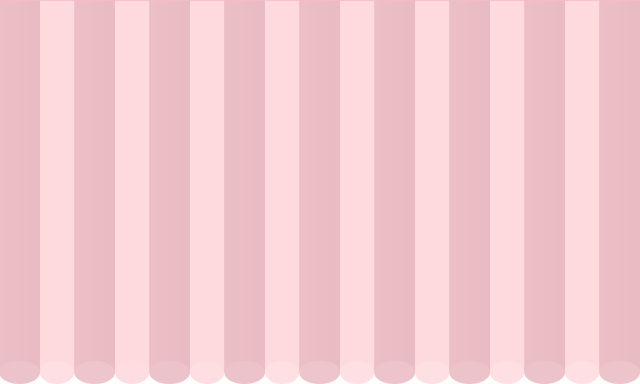
Reproduce this pattern procedurally as a Shadertoy shader.

```glsl
// Striped pink awning with a scalloped, softly tinted hem.
#define PERIOD 0.11719
#define FIRST_CENTRE 0.0306
#define DARK_HALF 0.0319
#define LIGHT_HALF 0.0267
#define HEM 0.0182
#define TOP_LINE 0.0016
#define ROSE vec3(0.919, 0.742, 0.770)
#define BLUSH vec3(0.996, 0.855, 0.868)
#define PAPER vec3(1.0, 0.995, 0.995)
#define TRIM vec3(0.970, 0.735, 0.775)
#define SHADE 0.007

float hash(float n) {
    return fract(sin(n * 127.1) * 43758.5453);
}

// Coverage of the region where the distance is negative.
float cover(float d, float px) {
    return clamp(0.5 - d / px, 0.0, 1.0);
}

// Approximate signed distance to an ellipse.
float ellipse(vec2 p, vec2 radii) {
    float k = length(p / radii);
    return k * (k - 1.0) / max(length(p / (radii * radii)), 1e-4);
}

// Offset from the nearest stripe centre, and that stripe's index.
vec2 nearestStripe(float x, float centre) {
    float id = floor((x - centre) / PERIOD + 0.5);
    return vec2(x - centre - id * PERIOD, id);
}

void mainImage(out vec4 fragColor, in vec2 fragCoord) {
    vec2 p = fragCoord / iResolution.x;
    float px = 1.0 / iResolution.x;
    float top = iResolution.y / iResolution.x;
    vec2 dark = nearestStripe(p.x, FIRST_CENTRE);
    vec2 light = nearestStripe(p.x, FIRST_CENTRE + 0.5 * PERIOD);

    // Stripes, the rose ones shading slightly from left to right
    vec3 rose = ROSE - SHADE * dark.x / DARK_HALF;
    vec3 cloth = mix(BLUSH, rose, cover(abs(dark.x) - DARK_HALF, px));

    // Thin trim along the top
    cloth = mix(cloth, TRIM, 0.8 * cover(top - p.y - TOP_LINE, px));

    // Cloth ends at the middle of the hem ellipses
    vec3 col = mix(PAPER, cloth, cover(HEM - p.y, px));

    // Scallops, each with its own faint tint
    float y = p.y - HEM;
    float darkLobe = cover(ellipse(vec2(dark.x, y), vec2(DARK_HALF, HEM)), px);
    float lightLobe = cover(ellipse(vec2(light.x, y), vec2(LIGHT_HALF, HEM)), px);
    float darkTint = mix(0.08, 0.15, hash(dark.y + 3.0));
    float lightTint = mix(0.08, 0.18, hash(light.y + 41.0));
    col = mix(col, mix(ROSE, PAPER, darkTint), darkLobe);
    col = mix(col, mix(BLUSH, PAPER, lightTint), lightLobe);

    fragColor = vec4(col, 1.0);
}
```
